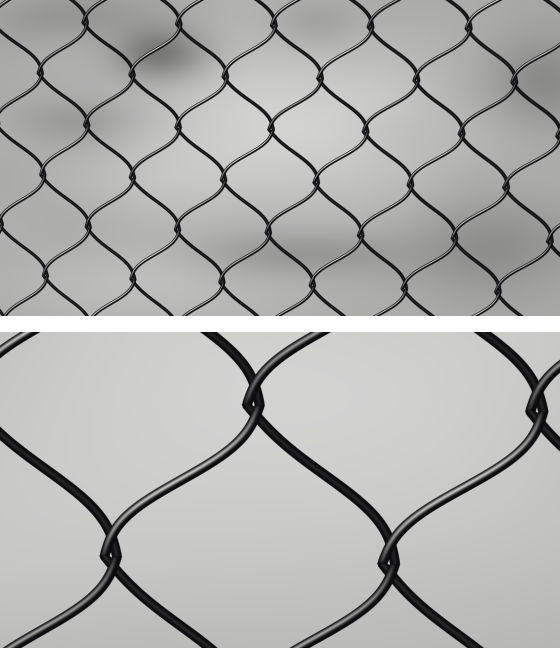
Top: the whole. Bottom: its middle third, enlarged.
Reproduce this pattern procedurally as a Shadertoy shader.

```glsl
#define PITCH vec2(0.1457, 0.1627)   // half column and row spacing
#define ORIGIN vec2(0.1233, 0.0694)  // first knot, from the top left
#define HALF_WIDTH 0.0053
#define HOOK 0.045                   // how far wires pass each other at a knot
#define WOBBLE 0.03
#define WIRE_COLOR vec3(0.045, 0.045, 0.052)
#define GLINT_COLOR vec3(0.86, 0.86, 0.85)
#define FOG_LEVEL 0.67

const float PI = 3.14159;

float hash(vec2 p) {
    return fract(sin(dot(p, vec2(12.9898, 78.233))) * 43758.5453);
}

float noise(vec2 p) {
    vec2 i = floor(p), f = fract(p);
    f = f * f * (3.0 - 2.0 * f);
    return mix(mix(hash(i), hash(i + vec2(1, 0)), f.x),
               mix(hash(i + vec2(0, 1)), hash(i + vec2(1, 1)), f.x), f.y);
}

float blob(vec2 p, vec2 center, vec2 radius) {
    vec2 d = (p - center) / radius;
    return exp(-dot(d, d));
}

// Blurred backdrop of soft light and dark patches
vec3 backdrop(vec2 p) {
    float g = FOG_LEVEL;
    g += 0.15 * blob(p, vec2(0.93, 0.61), vec2(0.50, 0.28));
    g += 0.07 * blob(p, vec2(0.45, 0.08), vec2(0.50, 0.14));
    g += 0.05 * blob(p, vec2(0.50, 0.42), vec2(0.25, 0.15));
    g -= 0.24 * blob(p, vec2(0.51, 0.83), vec2(0.14, 0.08));
    g -= 0.09 * blob(p, vec2(0.22, 0.95), vec2(0.28, 0.08));
    g -= 0.08 * blob(p, vec2(0.25, 0.62), vec2(0.18, 0.07));
    g -= 0.07 * blob(p, vec2(1.00, 0.93), vec2(0.14, 0.08));
    g -= 0.11 * blob(p, vec2(0.95, 0.20), vec2(0.30, 0.07));
    g -= 0.13 * blob(p, vec2(1.72, 0.75), vec2(0.18, 0.15));
    g -= 0.11 * blob(p, vec2(1.58, 0.22), vec2(0.30, 0.15));
    g += 0.025 * (noise(p * vec2(4.0, 7.0)) - 0.5);
    return vec3(g, g, g - 0.003);
}

// Canvas to mesh coordinates: undoes the slight perspective by iteration
vec2 meshCoord(vec2 q) {
    vec2 m = vec2(0.0);
    for (int i = 0; i < 6; i++) {
        float tilt = 0.0023 + 0.00056 * m.y;
        m.y = (q.y - ORIGIN.y - tilt * m.x) / (PITCH.y - 0.0004 * m.y);
        m.x = (q.x - ORIGIN.x - 0.0041 * m.y)
            / (PITCH.x - 0.0017 * m.y + 0.0006 * m.x);
    }
    return m;
}

// 1 where the wire runs down to the right, 0 where down to the left
float isBackStrand(float wire, float row) {
    return mod(wire + row, 2.0);
}

// Horizontal place of a zigzag wire at height v
float wirePath(float wire, float v) {
    float row = floor(v), t = v - row;
    float back = isBackStrand(wire, row);
    float arch = 0.1 * back + WOBBLE * (hash(vec2(wire, row)) - 0.5);
    float f = t - mix(0.7, 0.45, back) * sin(2.0 * PI * t) / (2.0 * PI)
            + arch * sin(PI * t);
    f = mix(-HOOK, 1.0 + HOOK, f);
    return wire + mix(1.0 - f, f, back);
}

// Dark round wire with a glint along its upper left side
vec3 wireShade(float side, float back, float t, float seed) {
    float offset = (side + 0.3 * (1.0 - back)) / 0.42;
    float glint = exp(-offset * offset) * (0.7 + 0.3 * seed);
    glint *= mix(0.95 * sqrt(sin(PI * t)), 0.13, back);
    return mix(WIRE_COLOR, GLINT_COLOR, glint);
}

void mainImage(out vec4 fragColor, in vec2 fragCoord) {
    vec2 p = fragCoord / iResolution.y;
    float pixel = 1.0 / iResolution.y;
    vec2 m = meshCoord(vec2(p.x, 1.0 - p.y));
    float row = floor(m.y);
    vec3 color = backdrop(p);

    // Back strands first, then the front strands over them
    for (int layer = 1; layer >= 0; layer--) {
        for (int i = -1; i <= 1; i++) {
            float wire = floor(m.x) + float(i);
            float back = isBackStrand(wire, row);
            if (int(back + 0.5) != layer) continue;
            float slope = (wirePath(wire, m.y + 0.02)
                         - wirePath(wire, m.y - 0.02)) / 0.04;
            float d = (m.x - wirePath(wire, m.y)) * PITCH.x
                    / length(vec2(1.0, slope * PITCH.x / PITCH.y));
            float cover = 1.0 - smoothstep(-0.75 * pixel, 0.75 * pixel,
                                           abs(d) - HALF_WIDTH);
            vec3 shade = wireShade(d / HALF_WIDTH, back, m.y - row,
                                   hash(vec2(wire, row) + 7.0));
            color = mix(color, shade, cover);
        }
    }
    fragColor = vec4(color, 1.0);
}
```
